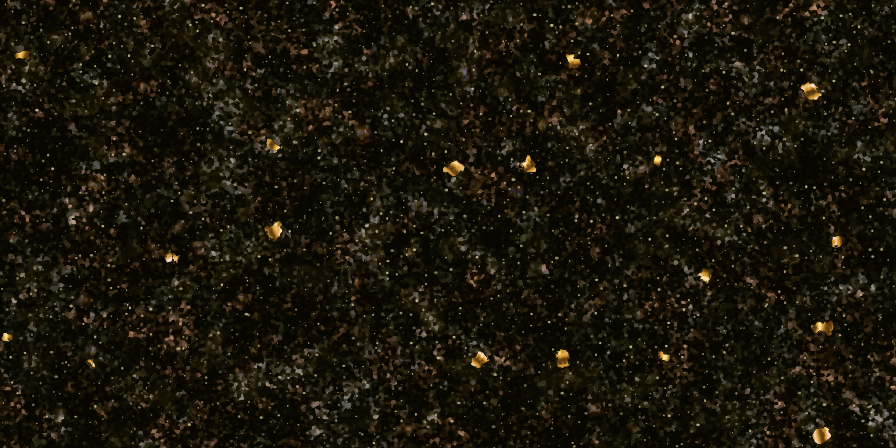
Write a WebGL 2 fragment shader that draws this texture.

```glsl
#version 300 es
precision highp float;
precision highp int;
// Polished black granite with fine pale specks and scattered golden mica flakes.
uniform vec2 u_resolution;
out vec4 fragColor;

// Three random values per lattice cell and layer
vec3 hash3(vec2 cell, int layer) {
  uvec3 v = uvec3(ivec3(ivec2(cell), layer)) * 1664525u + 1013904223u;
  for (int i = 0; i < 2; i++) {
    v.x += v.y * v.z;
    v.y += v.z * v.x;
    v.z += v.x * v.y;
    v ^= v >> 16u;
  }
  return vec3(v >> 8u) / 16777216.0;
}

// Cellular noise: each grain has one tone, blended softly at its border
float grains(vec2 p, float sharpness, int layer) {
  vec2 cell = floor(p);
  float total = 0.0, weight = 0.0;
  for (int y = -1; y <= 1; y++) {
    for (int x = -1; x <= 1; x++) {
      vec2 c = cell + vec2(x, y);
      vec3 r = hash3(c, layer);
      vec2 d = c + r.xy - p;
      float w = exp(-sharpness * dot(d, d));
      total += w * r.z;
      weight += w;
    }
  }
  return total / max(weight, 1e-9);
}

// Small bright dots, one candidate per cell
float specks(vec2 p, float density, int layer, float pixel) {
  vec2 cell = floor(p * density);
  vec3 r = hash3(cell, layer);
  vec3 s = hash3(cell, layer + 1);
  vec2 d = p - (cell + 0.15 + 0.7 * r.xy) / density;
  d.x *= mix(0.7, 1.3, s.z);
  float radius = mix(0.0009, 0.003, s.x * s.x);
  float dot_ = 1.0 - smoothstep(radius - 0.5 * pixel, radius + 0.7 * pixel, length(d));
  return dot_ * step(r.z, 0.42) * mix(0.25, 1.0, s.y);
}

// Ragged, tilted mica plates; rgb is colour, a is coverage
vec4 flakes(vec2 p, float density, float chance, float size, int layer, float ragged, float pixel) {
  vec2 cell = floor(p * density);
  vec3 r = hash3(cell, layer);
  vec3 s = hash3(cell, layer + 1);
  vec2 d = p - (cell + 0.22 + 0.56 * r.xy) / density;
  float angle = 6.2832 * s.x;
  d = mat2(cos(angle), sin(angle), -sin(angle), cos(angle)) * d;
  vec2 halfSize = size * mix(0.5, 1.0, s.y) * vec2(1.0, mix(0.5, 0.8, s.z));
  vec2 q = abs(d) - halfSize * 0.6;
  float dist = length(max(q, 0.0)) + min(max(q.x, q.y), 0.0) - halfSize.y * 0.4;
  dist += (ragged - 0.5) * size * 0.8;
  float cover = (1.0 - smoothstep(-pixel, pixel, dist)) * step(r.z, chance);

  // Cleavage bands run from brown through gold to a pale glint
  float band = 0.5 + 0.5 * sin(d.x / size * 4.5 + s.y * 20.0 + ragged * 2.0);
  float shine = clamp(band * 0.75 + ragged * 0.4 - 0.05, 0.0, 1.0);
  vec3 color = mix(vec3(0.36, 0.22, 0.06), vec3(0.83, 0.6, 0.2), smoothstep(0.05, 0.6, shine));
  vec3 glint = mix(vec3(1.0, 0.9, 0.5), vec3(1.0, 0.87, 0.8), s.z);
  return vec4(mix(color, glint, smoothstep(0.6, 0.95, shine)), cover);
}

void main() {
  float pixel = 1.0 / u_resolution.y;
  vec2 p = gl_FragCoord.xy * pixel;

  // Dark crystal body in three grain sizes
  float fine = grains(p * 125.0, 14.0, 1);
  float medium = grains(p * 46.0, 16.0, 2);
  float coarse = grains(p * 14.0, 10.0, 3);
  float tone = 0.5 * fine + 0.3 * medium + 0.2 * coarse;
  float light = 0.028 + 0.8 * pow(tone, 5.0);
  vec3 color = light * vec3(1.0, 0.88, mix(0.15, 0.78, smoothstep(0.0, 0.35, light)));

  // Brown and olive mineral patches
  float hue = grains(p * 19.0 + 0.12 * vec2(fine, medium), 18.0, 4);
  color *= mix(vec3(1.08, 0.88, 0.7), vec3(0.93, 1.02, 1.1), smoothstep(0.2, 0.8, hue));
  color += vec3(0.045, 0.027, 0.004) * smoothstep(0.72, 0.95, hue) * (0.4 + medium);

  // Dull plates, then specks, then the few bright flakes
  vec4 dull = flakes(p, 8.0, 0.38, 0.02, 10, mix(fine, medium, 0.5), pixel);
  vec3 dullColor = dull.rgb * mix(vec3(0.45, 0.4, 0.4), vec3(0.38, 0.42, 0.55), hue);
  color = mix(color, dullColor * (0.4 + 0.9 * fine), dull.a * 0.75);

  float dust = max(specks(p, 46.0, 20, pixel), specks(p + 0.37, 31.0, 22, pixel));
  color = mix(color, vec3(0.84, 0.78, 0.6), dust * 0.85);

  vec4 bright = flakes(p + 0.07, 5.0, 0.4, 0.023, 30, mix(medium, fine, 0.4), pixel);
  color = mix(color, bright.rgb, bright.a);

  fragColor = vec4(color, 1.0);
}
```
